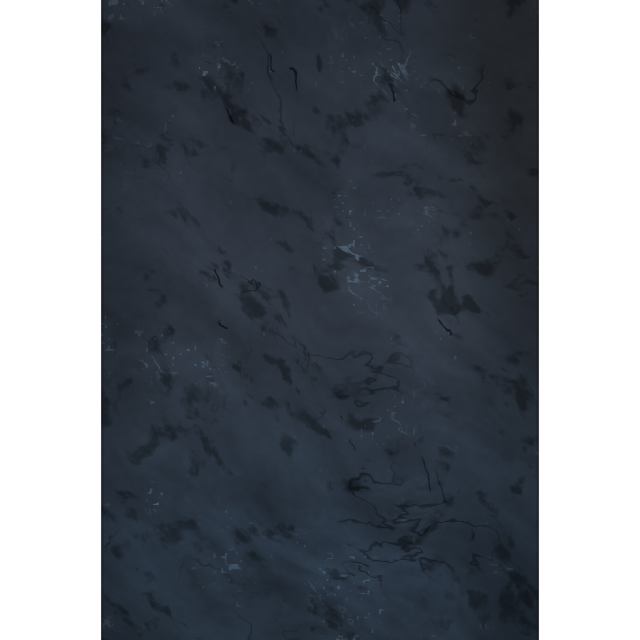
This texture is drawn by a WebGL 2 fragment shader. Its source:

```glsl
#version 300 es
precision highp float;
uniform vec2 u_resolution;
out vec4 fragColor;

float hash(vec2 p) {
  vec3 h = fract(vec3(p.xyx) * 0.1031);
  h += dot(h, h.yzx + 33.33);
  return fract((h.x + h.y) * h.z);
}

float noise(vec2 p) {
  vec2 i = floor(p), f = fract(p);
  f = f * f * (3.0 - 2.0 * f);
  return mix(mix(hash(i), hash(i + vec2(1, 0)), f.x),
             mix(hash(i + vec2(0, 1)), hash(i + vec2(1, 1)), f.x), f.y);
}

float fbm(vec2 p) {
  float sum = 0.0, amp = 0.5;
  for (int i = 0; i < 5; i++) {
    sum += amp * noise(p);
    p = mat2(0.8, 0.6, -0.6, 0.8) * p * 2.03 + 17.3;
    amp *= 0.5;
  }
  return sum / 0.97;
}

float segmentDistance(vec2 p, vec2 a, vec2 b) {
  vec2 ab = b - a;
  return length(p - a - ab * clamp(dot(p - a, ab) / dot(ab, ab), 0.0, 1.0));
}

// Thin broken contour lines of a noise field
float veins(vec2 p, float width) {
  return 1.0 - smoothstep(0.0, width, abs(fbm(p) - 0.5));
}

// Short jagged fissures, mostly steep and leaning to the right
float fissures(vec2 p) {
  vec2 jag = vec2(fbm(p * 24.0), fbm(p * 24.0 + 50.0)) - 0.5;
  p += 0.035 * jag;
  float dark = 0.0;
  for (float i = 0.0; i < 9.0; i++) {
    vec2 start = vec2(0.2 + 0.6 * hash(vec2(i, 3.0)), 0.2 + 0.75 * hash(vec2(i, 8.0)));
    float angle = -1.1 + 0.7 * (hash(vec2(i, 5.0)) - 0.5);
    float len = 0.03 + 0.09 * hash(vec2(i, 11.0));
    float d = segmentDistance(p, start, start + len * vec2(cos(angle), sin(angle)));
    float strength = 0.35 + 0.5 * hash(vec2(i, 14.0));
    dark = max(dark, strength * (1.0 - smoothstep(0.0003, 0.0028, d)));
  }
  return dark * smoothstep(0.25, 0.55, noise(p * 45.0));
}

vec3 slate(vec2 uv) {
  // Grain runs down to the right, bent by a slow warp
  vec2 bend = vec2(fbm(uv * 4.0 + 3.0), fbm(uv * 4.0 + 31.0)) - 0.5;
  vec2 p = uv + 0.12 * bend;
  vec2 grain = vec2(dot(p, vec2(0.8, -0.6)), dot(p, vec2(0.6, 0.8)));
  float lower = 1.0 - smoothstep(0.1, 0.55, uv.y);

  // Base tint: grey at upper right, blue at the bottom
  vec3 col = mix(vec3(0.172, 0.199, 0.239), vec3(0.158, 0.203, 0.253), lower);
  col = mix(col, vec3(0.174, 0.191, 0.211), smoothstep(0.6, 0.85, uv.x) * smoothstep(0.3, 0.9, uv.y));

  // Clouds, streaks and fine tooth
  float clouds = fbm(grain * vec2(5.0, 9.0)) - 0.5;
  float streaks = fbm(grain * vec2(16.0, 42.0) + 9.0) - 0.5;
  float tooth = fbm(uv * 95.0) - 0.5;
  col *= 1.0 + 0.42 * clouds + (0.16 + 0.16 * lower) * streaks + 0.09 * tooth;

  // Dark pits and cracks, gathered in patches
  float patches = smoothstep(0.47, 0.72, fbm(uv * 7.0 + 71.0));
  float pits = smoothstep(0.6, 0.78, fbm(grain * vec2(24.0, 36.0) + 40.0));
  col *= 1.0 - 0.32 * pits;
  col *= 1.0 - 0.38 * patches * veins(grain * vec2(9.0, 15.0) + 22.0, 0.022);
  col *= 1.0 - 0.8 * fissures(uv);

  // Pale scratches and specks
  float dusty = smoothstep(0.54, 0.74, fbm(uv * 9.0 + 120.0));
  float scratch = veins(grain * vec2(13.0, 24.0) + 63.0, 0.025) * smoothstep(0.45, 0.8, noise(uv * 60.0));
  float specks = smoothstep(0.8, 0.96, noise(uv * 170.0));
  col += vec3(0.10, 0.13, 0.15) * dusty * (scratch + 0.8 * specks + 0.15);
  col += vec3(0.07, 0.08, 0.09) * specks * smoothstep(0.78, 0.95, noise(uv * 38.0 + 7.0));

  // Shading towards the borders
  float shade = 1.0 - 0.2 * smoothstep(0.17, 0.36, abs(uv.x - 0.49));
  shade *= 1.0 - 0.13 * smoothstep(0.3, 0.5, abs(uv.y - 0.5));
  return col * shade * 1.04;
}

void main() {
  vec2 uv = gl_FragCoord.xy / u_resolution;
  float inset = 0.342 - abs(uv.x - 0.5);
  vec3 col = slate(uv) * mix(0.65, 1.0, smoothstep(0.0, 0.005, inset));
  fragColor = vec4(mix(vec3(1.0), col, smoothstep(-0.0012, 0.0012, inset)), 1.0);
}
```
